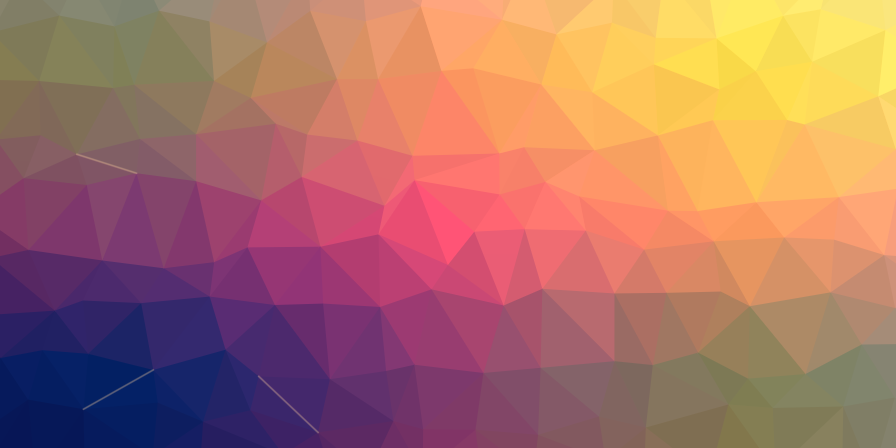
A WebGL 2 fragment shader for this background:

```glsl
#version 300 es
precision highp float;
// Low-poly triangle mesh coloured by a sunset ramp blended across both axes.

uniform vec2 u_resolution;
out vec4 outColor;

const float ROWS = 8.0;            // mesh cells over the canvas height
const float JITTER = 0.36;         // largest vertex shift, in cells
const float FACET_CONTRAST = 0.035;
const float SEAM_CHANCE = 0.025;   // share of cells with a pale seam
const float SEAM_WIDTH = 0.012;    // in cells
const float SEAM_STRENGTH = 0.35;
const vec3 SEAM_COLOR = vec3(1.0, 0.82, 0.62);
const vec2 MESH_OFFSET = vec2(0.3, 0.45);

const int LAST_STOP = 6;
const vec3 RAMP[7] = vec3[7](
  vec3(0.03, 0.08, 0.33),  // midnight
  vec3(0.01, 0.14, 0.41),  // navy
  vec3(0.50, 0.18, 0.45),  // plum
  vec3(1.00, 0.33, 0.46),  // rose
  vec3(1.00, 0.65, 0.40),  // apricot
  vec3(1.00, 0.88, 0.27),  // yellow
  vec3(1.00, 0.92, 0.50)   // cream
);

vec2 hash2(vec2 p) {
  vec3 q = fract(p.xyx * vec3(0.1031, 0.1030, 0.0973));
  q += dot(q, q.yzx + 33.33);
  return fract((q.xx + q.yz) * q.zy);
}

float cross2(vec2 a, vec2 b) { return a.x * b.y - a.y * b.x; }

vec3 ramp(float t) {
  float s = clamp(t, 0.0, 1.0) * float(LAST_STOP);
  int i = min(int(s), LAST_STOP - 1);
  return mix(RAMP[i], RAMP[i + 1], s - float(i));
}

// Mean of the horizontal and vertical ramps, at a point in mesh cells
vec3 gradient(vec2 p) {
  vec2 uv = (p - MESH_OFFSET) / ROWS;
  uv.x *= u_resolution.y / u_resolution.x;
  return 0.5 * (ramp(uv.x) + ramp(uv.y));
}

vec2 meshVertex(vec2 cell) {
  return cell + JITTER * (2.0 * hash2(cell + 17.0) - 1.0);
}

// Distance to the left of the line from a to b
float edgeSide(vec2 p, vec2 a, vec2 b) {
  return cross2(normalize(b - a), p - a);
}

float segmentDistance(vec2 p, vec2 a, vec2 b) {
  vec2 ab = b - a;
  return length(p - a - ab * clamp(dot(p - a, ab) / dot(ab, ab), 0.0, 1.0));
}

// Flat facet colour, weighted by its smooth coverage of the pixel
vec4 facet(vec2 p, vec2 a, vec2 b, vec2 c, float pixel) {
  float winding = sign(cross2(b - a, c - a));
  float inside = min(min(winding * edgeSide(p, a, b), winding * edgeSide(p, b, c)),
                     winding * edgeSide(p, c, a));
  float coverage = clamp(0.5 + inside / pixel, 0.0, 1.0);
  vec2 center = (a + b + c) / 3.0;
  float shade = 1.0 + FACET_CONTRAST * (2.0 * hash2(center * 37.0 + 90.0).x - 1.0);
  return vec4(gradient(center) * shade, 1.0) * coverage;
}

void main() {
  vec2 p = gl_FragCoord.xy / u_resolution.y * ROWS + MESH_OFFSET;
  float pixel = ROWS / u_resolution.y;
  vec2 home = floor(p);
  vec4 sum = vec4(gradient(p), 1.0) * 0.001;
  float seam = 0.0;

  // Split each nearby quad along its shorter diagonal
  for (int y = -1; y <= 1; y++) {
    for (int x = -1; x <= 1; x++) {
      vec2 cell = home + vec2(x, y);
      vec2 a = meshVertex(cell);
      vec2 b = meshVertex(cell + vec2(1.0, 0.0));
      vec2 c = meshVertex(cell + vec2(1.0, 1.0));
      vec2 d = meshVertex(cell + vec2(0.0, 1.0));
      if (distance(a, c) > distance(b, d)) {
        vec2 first = a;
        a = b; b = c; c = d; d = first;
      }
      sum += facet(p, a, b, c, pixel) + facet(p, a, c, d, pixel);

      // Occasional pale hairline along the diagonal
      float line = 1.0 - smoothstep(0.0, SEAM_WIDTH + pixel, segmentDistance(p, a, c));
      seam = max(seam, line * step(hash2(cell + 71.0).y, SEAM_CHANCE));
    }
  }

  vec3 color = mix(sum.rgb / sum.a, SEAM_COLOR, seam * SEAM_STRENGTH);
  outColor = vec4(clamp(color, 0.0, 1.0), 1.0);
}
```
